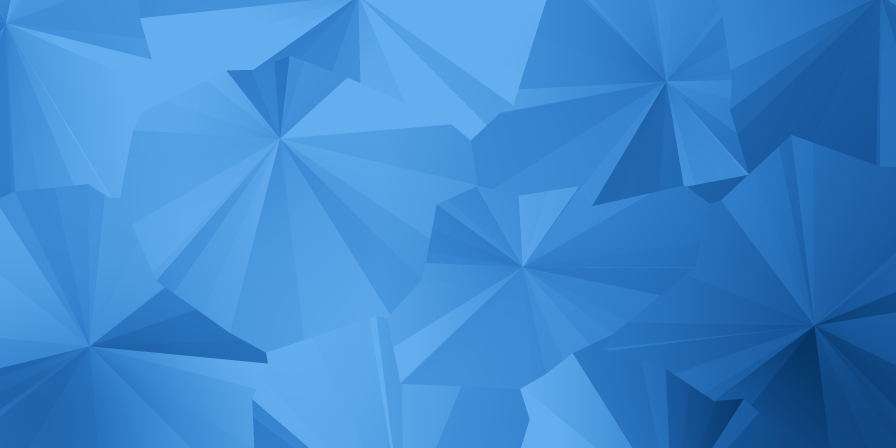
Give the GLSL for this background, as a WebGL 2 fragment shader.

```glsl
#version 300 es
precision highp float;
// Faceted blue background: fans of flat wedges spread from scattered hubs.
// Every hub measures distance with its own jagged star polygon; the nearest
// hub owns the point, so all borders between fans are straight and kinked.

uniform vec2 u_resolution;
out vec4 fragColor;

const float TAU = 6.2831853;
const float RAYS = 8.0;

// Fan centres, in units of the canvas height
const vec2 HUBS[10] = vec2[](
    vec2(0.625, 0.690), vec2(1.167, 0.404), vec2(1.487, 0.818), vec2(1.818, 0.273),
    vec2(0.200, 0.227), vec2(0.013, 0.948), vec2(0.800, 1.010), vec2(1.966, 1.010),
    vec2(0.900, -0.180), vec2(1.500, -0.140));

// Dark to light
const vec3 BLUES[6] = vec3[](
    vec3(0.04, 0.24, 0.45), vec3(0.09, 0.34, 0.61), vec3(0.14, 0.42, 0.71),
    vec3(0.20, 0.50, 0.80), vec3(0.26, 0.57, 0.85), vec3(0.37, 0.66, 0.92));

float hash(float a, float b, float c) {
    vec3 p = fract(vec3(a, b, c) * vec3(0.1031, 0.1030, 0.0973));
    p += dot(p, p.yzx + 33.33);
    return fract((p.x + p.y) * p.z);
}

float cross2(vec2 a, vec2 b) { return a.x * b.y - a.y * b.x; }

// Jittered position of a ray around its hub, counted in ray steps
float rayStep(float hub, float ray) {
    return ray + 0.65 * (hash(hub, mod(ray, RAYS), 1.0) - 0.5);
}

// Tip of a ray: a corner of the star polygon
vec2 rayTip(float hub, float ray) {
    float angle = rayStep(hub, ray) * TAU / RAYS;
    float reach = 0.17 + 0.40 * hash(hub, mod(ray, RAYS), 2.0);
    return reach * vec2(cos(angle), sin(angle));
}

// Star distance, wedge index and position across the wedge (0 to 1)
vec3 starFan(vec2 p, float hub) {
    float a = fract(atan(p.y, p.x) / TAU) * RAYS;
    float ray = floor(a);
    if (a < rayStep(hub, ray)) ray -= 1.0;
    else if (a >= rayStep(hub, ray + 1.0)) ray += 1.0;
    vec2 tipA = rayTip(hub, ray), tipB = rayTip(hub, ray + 1.0);
    vec2 weights = vec2(cross2(p, tipB), cross2(tipA, p)) / cross2(tipA, tipB);
    float dist = weights.x + weights.y;
    return vec3(dist, mod(ray, RAYS), weights.y / max(dist, 1e-5));
}

// Broad light: bright left of centre, dark right side and lower corners
float broadLight(vec2 p) {
    vec2 left = p - vec2(0.15, 0.0), right = p - vec2(1.92, 0.1);
    return 4.5 - 2.5 * max(p.x - 0.85, 0.0) - 2.0 * max(0.4 - p.x, 0.0)
        - 2.2 * exp(-11.0 * dot(left, left))
        - 1.5 * exp(-6.0 * dot(right, right));
}

vec3 shade(vec2 p) {
    // Find the fan that owns this point
    vec3 fan = vec3(1e5, 0.0, 0.0);
    float hub = 0.0;
    for (int i = 0; i < 10; i++) {
        vec3 candidate = starFan(p - HUBS[i], float(i));
        if (candidate.x < fan.x) {
            fan = candidate;
            hub = float(i);
        }
    }

    // Wedge tone, its fade from the hub outward, and faint inner facets
    float tone = 2.0 * hash(hub, fan.y, 3.0) - 1.0;
    float fade = hash(hub, fan.y, 4.0) - 0.35;
    float facet = floor(2.5 * fan.z + hash(hub, fan.y, 5.0));
    float level = broadLight(p) + 1.5 * tone * abs(tone)
        + 2.6 * fade * (0.65 - exp(-1.5 * fan.x))
        + 0.85 * (hash(hub, fan.y, 6.0 + facet) - 0.5)
        + 0.25 * (fan.z - 0.5);

    // Blend along the blue ramp
    level = clamp(level, -0.3, 5.2);
    int index = int(clamp(floor(level), 0.0, 4.0));
    return mix(BLUES[index], BLUES[index + 1], level - float(index));
}

void main() {
    // Average a 3 by 3 grid of samples for smooth edges
    vec3 color = vec3(0.0);
    for (int i = 0; i < 9; i++) {
        vec2 offset = (vec2(i % 3, i / 3) - 1.0) / 3.0;
        color += shade((gl_FragCoord.xy + offset) / u_resolution.y);
    }
    fragColor = vec4(color / 9.0, 1.0);
}
```
